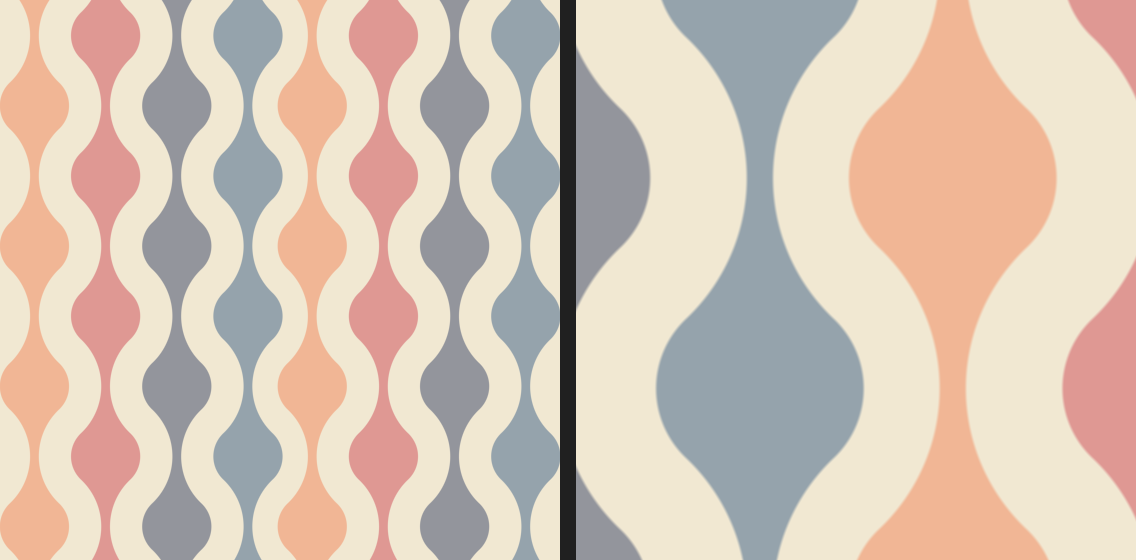
Left: the whole. Right: its middle third, enlarged.
Reproduce this pattern procedurally as a WebGL 1 fragment shader.

```glsl
precision highp float;
// Retro wallpaper: staggered bead-chain columns in four muted colours on cream.

uniform vec2 u_resolution;

const vec3 CREAM  = vec3(0.945, 0.910, 0.825);
const vec3 ORANGE = vec3(0.945, 0.715, 0.585);
const vec3 PINK   = vec3(0.875, 0.595, 0.578);
const vec3 GREY   = vec3(0.577, 0.585, 0.612);
const vec3 BLUE   = vec3(0.585, 0.640, 0.675);

const int   COLUMNS        = 8;
const float FIRST_COLUMN   = 0.0615;  // centre of the leftmost chain
const float COLUMN_SPACING = 0.1271;  // between chains of one colour group
const float GROUP_PERIOD   = 0.4961;  // four colours, last gap slightly tighter
const float BEAD_PERIOD    = 0.2505;
const float BEAD_Y         = 0.8112;  // bead centre in the even columns
const float BEAD_HALF      = 0.0618;  // half width at the bead
const float NECK_HALF      = 0.0078;  // half width at the neck
const float BEAD_RADIUS    = 0.0570;  // convex arc of the outline
const float SOFTNESS       = 0.0012;

// Signed distance to a chain outlined by a convex and a concave tangent arc.
float chainDistance(vec2 p) {
  float halfPeriod = 0.5 * BEAD_PERIOD;
  p.y = mod(p.y + halfPeriod, BEAD_PERIOD) - halfPeriod;
  p = abs(p);

  // The radii sum to the value that makes both arcs meet smoothly.
  float swell = BEAD_HALF - NECK_HALF;
  float radiusSum = (swell * swell + halfPeriod * halfPeriod) / (2.0 * swell);
  float neckRadius = radiusSum - BEAD_RADIUS;

  vec2 beadCentre = vec2(BEAD_HALF - BEAD_RADIUS, 0.0);
  vec2 neckCentre = vec2(NECK_HALF + neckRadius, halfPeriod);
  vec2 axis = neckCentre - beadCentre;
  vec2 offset = p - beadCentre;
  bool onBead = axis.x * offset.y < axis.y * offset.x;
  return onBead ? length(offset) - BEAD_RADIUS
                : neckRadius - length(p - neckCentre);
}

vec3 chainColor(float slot) {
  if (slot < 0.5) return ORANGE;
  if (slot < 1.5) return PINK;
  if (slot < 2.5) return GREY;
  return BLUE;
}

void main() {
  vec2 uv = gl_FragCoord.xy / u_resolution;
  float edge = max(SOFTNESS, 0.75 / min(u_resolution.x, u_resolution.y));
  vec3 color = CREAM;

  for (int i = 0; i < COLUMNS; i++) {
    float index = float(i);
    float group = floor((index + 0.5) / 4.0);
    float slot = index - 4.0 * group;
    float stagger = 0.5 * BEAD_PERIOD * slot;
    vec2 centre = vec2(FIRST_COLUMN + GROUP_PERIOD * group + COLUMN_SPACING * slot,
                       BEAD_Y + stagger);
    float coverage = 1.0 - smoothstep(-edge, edge, chainDistance(uv - centre));
    color = mix(color, chainColor(slot), coverage);
  }

  gl_FragColor = vec4(color, 1.0);
}
```
